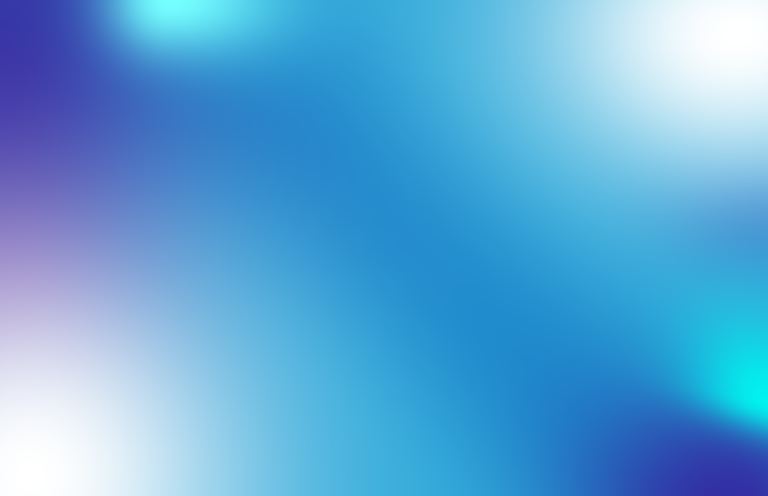
This background is drawn by a Shadertoy shader. Its source:

```glsl
// A soft mesh gradient: a blue field with white, indigo and cyan glows at its rim.
// Each glow is an elliptical Gaussian, blended over the field from dark to light.

// Falls from 1 at the centre to 1/e at the given radii
float glow(vec2 offset, vec2 radius) {
    vec2 q = offset / radius;
    return exp(-dot(q, q));
}

void mainImage(out vec4 fragColor, in vec2 fragCoord) {
    vec2 p = fragCoord / iResolution.xy;

    vec3 blue = vec3(0.11, 0.54, 0.80);
    vec3 teal = vec3(0.17, 0.66, 0.85);
    vec3 indigo = vec3(0.20, 0.18, 0.64);
    vec3 violet = vec3(0.50, 0.20, 0.62);

    // Field: a deep blue diagonal band that turns teal on both sides
    float band = abs(dot(p - vec2(0.45, 0.64), vec2(0.84, 0.54)));
    vec3 color = mix(blue, teal, smoothstep(0.0, 0.27, band));

    // Dark glows on the left, right and lower right
    color = mix(color, indigo, glow(p - vec2(0.0, 0.85), vec2(0.26, 0.60)));
    color = mix(color, violet, 0.6 * glow(p - vec2(0.0, 0.38), vec2(0.15, 0.28)));
    color = mix(color, vec3(0.10, 0.45, 0.77), 0.8 * glow(p - vec2(1.0, 0.56), vec2(0.13, 0.12)));
    color = mix(color, indigo, glow(p - vec2(0.95, -0.02), vec2(0.19, 0.24)));

    // Upper cyan glow, tighter on its left, inside a wide teal halo
    vec2 upper = p - vec2(0.22, 1.0);
    color = mix(color, teal, 0.5 * glow(p - vec2(0.32, 0.96), vec2(0.13, 0.16)));
    color = mix(color, vec3(0.45, 1.0, 1.0), glow(upper, vec2(upper.x < 0.0 ? 0.08 : 0.14, 0.11)));

    // Right cyan glow, sheared and cut short on its underside
    vec2 right = p - vec2(1.0, 0.19);
    right.y += 0.4 * right.x;
    color = mix(color, vec3(0.0, 0.95, 0.94), glow(right, vec2(0.105, right.y < 0.0 ? 0.065 : 0.17)));

    // White glows in opposite corners
    color = mix(color, vec3(1.0), glow(p - vec2(0.04, 0.04), vec2(0.30, 0.47)));
    color = mix(color, vec3(1.0), glow(p - vec2(0.96, 0.93), vec2(0.27, 0.31)));

    fragColor = vec4(color, 1.0);
}
```
